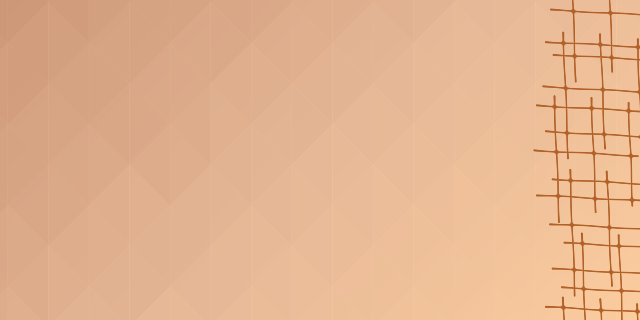
Write a WebGL 1 fragment shader that draws this background.

```glsl
precision highp float;
// A warm diagonal gradient cut into softly shaded triangular facets, with
// a column of hand-drawn crosshatch patches along the right side.
// Facets come from a diamond lattice; strokes are blended line distances.

uniform vec2 u_resolution;

// Lengths are in canvas heights, with y running down from the top.
const vec3 CLAY = vec3(0.805, 0.595, 0.468);
const vec3 SAND = vec3(0.900, 0.720, 0.590);
const vec3 PEACH = vec3(0.985, 0.800, 0.620);
const vec3 INK = vec3(0.700, 0.385, 0.160);

const vec2 LATTICE_ORIGIN = vec2(0.151, 0.008);
const float FACET_SIZE = 0.1268;
const float FACET_JITTER = 0.045;
const float SEAM_WIDTH = 0.0022;
const float SEAM_LIGHT = 0.018;

const int PATCHES = 6;
const int STROKES = 3;
const float STROKE_RADIUS = 0.0024;
const float KNOT_BLEND = 0.009;
const float WOBBLE = 0.0012;

float hash(vec2 p) {
  vec3 q = fract(vec3(p.xyx) * 0.1031);
  q += dot(q, q.yzx + 33.33);
  return fract((q.x + q.y) * q.z);
}

vec3 gradient(float t) {
  vec3 c = mix(CLAY, SAND, clamp(t * 2.0, 0.0, 1.0));
  return mix(c, PEACH, clamp(t * 2.0 - 1.0, 0.0, 1.0));
}

// Diagonal ramp: 0 at top left, 1 at bottom right of a 2:1 canvas
float ramp(vec2 p) {
  return (p.x + p.y) / 3.0;
}

float lineDistance(float v) {
  return abs(fract(v + 0.5) - 0.5);
}

vec3 facets(vec2 p) {
  vec2 g = (p - LATTICE_ORIGIN) / FACET_SIZE;
  vec2 diagonal = vec2(g.x + g.y, g.x - g.y) * 0.5;
  vec2 cell = floor(diagonal);
  vec2 center = vec2(cell.x + cell.y + 1.0, cell.x - cell.y);

  // Each diamond is split by a vertical line into two triangles
  float side = g.x < center.x ? -1.0 : 1.0;
  vec2 centroid = center + vec2(side / 3.0, 0.0);
  float flatTone = ramp(centroid * FACET_SIZE + LATTICE_ORIGIN);
  flatTone += (hash(center + vec2(side * 17.0 + 60.0, 40.0)) - 0.5) * FACET_JITTER;

  float tone = ramp(p);
  float strength = 1.0 - 0.75 * smoothstep(0.6, 0.9, tone);
  vec3 color = gradient(mix(tone, flatTone, strength * 0.85));

  // Pale seams, strongest on the verticals
  float upright = lineDistance(g.x) * FACET_SIZE;
  float slanted = min(lineDistance(diagonal.x), lineDistance(diagonal.y))
                * FACET_SIZE * 1.414;
  float seam = 1.0 - smoothstep(0.0, SEAM_WIDTH, upright);
  seam = max(seam, 0.6 * (1.0 - smoothstep(0.0, SEAM_WIDTH, slanted)));
  return color + SEAM_LIGHT * seam * strength;
}

// Signed distance to a wavering stroke with a heavier first end
float stroke(vec2 p, vec2 start, vec2 span, float seed) {
  vec2 d = p - start;
  float h = clamp(dot(d, span) / dot(span, span), 0.0, 1.0);
  vec2 normal = normalize(vec2(-span.y, span.x));
  d -= span * h + normal * WOBBLE * sin(h * 9.0 + seed * 6.283);
  float tip = 1.0 - smoothstep(0.0, 0.12, h) + 0.6 * smoothstep(0.88, 1.0, h);
  return length(d) - STROKE_RADIUS * (1.0 + 0.35 * tip);
}

float softMin(float a, float b) {
  float h = max(KNOT_BLEND - abs(a - b), 0.0) / KNOT_BLEND;
  return min(a, b) - h * h * KNOT_BLEND * 0.25;
}

// Three verticals crossed by three slightly tilted horizontals
float hatchPatch(vec2 p, float seed) {
  float across = 1.0;
  float down = 1.0;
  for (int i = 0; i < STROKES; i++) {
    float k = float(i);
    float len = 0.393 - 0.036 * k;
    vec2 top = vec2(0.116 * k, 0.0052 * k * k);
    vec2 left = vec2(-0.054 - 0.008 * k * (2.0 - k), 0.029 + 0.140 * k);
    down = min(down, stroke(p, top, vec2(0.04, 1.0) * len, hash(vec2(k, seed))));
    across = min(across, stroke(p, left, vec2(0.323, 0.0175),
                                hash(vec2(k + 9.0, seed))));
  }
  return softMin(across, down);
}

void main() {
  vec2 p = vec2(gl_FragCoord.x, u_resolution.y - gl_FragCoord.y) / u_resolution.y;
  float pixel = 1.0 / u_resolution.y;

  // Staggered corners of the hatch patches, top to bottom
  vec2 corner[PATCHES];
  corner[0] = vec2(1.784, -0.138);
  corner[1] = vec2(1.760, 0.102);
  corner[2] = vec2(1.732, 0.301);
  corner[3] = vec2(1.781, 0.531);
  corner[4] = vec2(1.818, 0.730);
  corner[5] = vec2(1.760, 0.930);

  float hatch = 1.0;
  for (int i = 0; i < PATCHES; i++)
    hatch = min(hatch, hatchPatch(p - corner[i], float(i)));

  float ink = 1.0 - smoothstep(-0.5 * pixel, 0.5 * pixel, hatch);
  gl_FragColor = vec4(mix(facets(p), INK, ink), 1.0);
}
```
